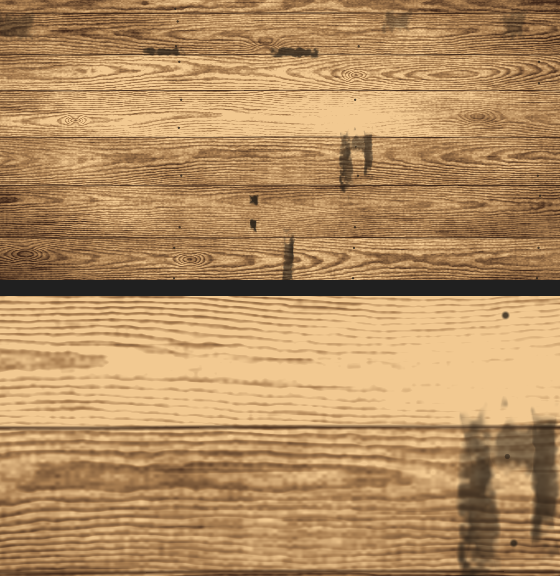
Top: the whole. Bottom: its middle third, enlarged.
This texture is drawn by a WebGL 1 fragment shader. Its source:

```glsl
precision highp float;
uniform vec2 u_resolution;

// Lengths are in canvas heights; the canvas is two units wide.
const vec3 SEAMS_LOW = vec3(0.151, 0.338, 0.510);
const vec3 SEAMS_HIGH = vec3(0.677, 0.805, 0.953);
const float SEAM_WIDTH = 0.0042;
const float RINGS_PER_UNIT = 125.0;
const float RING_CONTRAST = 0.46;
const float BASE_TONE = 0.97;
const float PLANK_CONTRAST = 0.09;
const float WEATHERING = 0.40;
const float VIGNETTE = 0.42;
const float MID_TONE = 0.62;
const vec3 DARK_WOOD = vec3(0.25, 0.155, 0.10);
const vec3 MID_WOOD = vec3(0.67, 0.50, 0.32);
const vec3 LIGHT_WOOD = vec3(0.95, 0.79, 0.57);
const vec3 SEAM_COLOR = vec3(0.20, 0.12, 0.075);
const vec3 STAIN_COLOR = vec3(0.15, 0.12, 0.09);

// Knots: centre and radius
const vec3 KNOT_LEFT = vec3(0.09, 0.095, 0.032);
const vec3 KNOT_LOW = vec3(0.68, 0.072, 0.024);
const vec3 KNOT_RIGHT = vec3(1.71, 0.580, 0.030);
const vec3 KNOT_EYE = vec3(0.27, 0.570, 0.016);
const vec3 KNOT_SMALL = vec3(1.27, 0.730, 0.018);
const vec3 KNOT_TOP = vec3(0.95, 0.840, 0.026);

// Stains: centre and half size
const vec4 DRIP_WIDE = vec4(1.238, 0.425, 0.023, 0.100);
const vec4 DRIP_THIN = vec4(1.315, 0.450, 0.015, 0.080);
const vec4 DRIP_LINK = vec4(1.275, 0.485, 0.050, 0.030);
const vec4 DRIP_LOW = vec4(1.030, 0.070, 0.018, 0.090);
const vec4 HOLE_UPPER = vec4(0.905, 0.287, 0.016, 0.017);
const vec4 HOLE_LOWER = vec4(0.903, 0.194, 0.012, 0.019);
const vec4 SCORCH_LEFT = vec4(0.590, 0.815, 0.065, 0.013);
const vec4 SCORCH_MID = vec4(1.060, 0.812, 0.090, 0.016);
const vec4 SMUDGE_MID = vec4(1.420, 0.922, 0.045, 0.035);
const vec4 SMUDGE_RIGHT = vec4(1.830, 0.910, 0.040, 0.045);
const vec4 SMUDGE_LEFT = vec4(0.050, 0.905, 0.070, 0.045);

float hash(vec2 p) {
  p = fract(p * vec2(0.1031, 0.1137));
  p += dot(p, p.yx + 33.33);
  return fract((p.x + p.y) * p.x * 17.0);
}

float noise(vec2 p) {
  vec2 i = floor(p), f = fract(p);
  f = f * f * (3.0 - 2.0 * f);
  vec2 e = vec2(0.0, 1.0);
  return mix(mix(hash(i), hash(i + e.yx), f.x),
             mix(hash(i + e.xy), hash(i + e.yy), f.x), f.y);
}

// Bends the rings round a knot (x) and darkens its core (y)
vec2 knot(vec2 p, vec3 k, vec2 edges) {
  vec2 e = (p - k.xy) / (k.z * vec2(2.0, 1.0));
  float r2 = dot(e, e);
  float inside = step(edges.x, k.y) * step(k.y, edges.y);
  return inside * vec2(4.0 * exp(-r2), exp(-5.0 * r2));
}

// Ragged patch of stain
float stain(vec2 p, vec4 s) {
  vec2 q = abs(p - s.xy) / s.zw;
  float ragged = noise(p * vec2(70.0, 28.0)) + 0.5 * noise(p * 130.0) - 0.75;
  return 1.0 - smoothstep(0.55, 1.15, max(q.x, q.y) + 0.7 * ragged);
}

void main() {
  vec2 uv = gl_FragCoord.xy / u_resolution;
  vec2 p = uv * vec2(2.0, 1.0);

  // Plank number and its lower and upper edge
  float y = p.y + 0.004 * (noise(vec2(p.x * 4.0, 3.0)) - 0.5);
  vec3 low = step(SEAMS_LOW, vec3(y)), high = step(SEAMS_HIGH, vec3(y));
  float id = dot(low + high, vec3(1.0));
  vec3 under = max(low * SEAMS_LOW, high * SEAMS_HIGH);
  vec3 over = min(mix(SEAMS_LOW, vec3(1.03), low), mix(SEAMS_HIGH, vec3(1.03), high));
  vec2 edges = vec2(max(under.x, max(under.y, under.z)), min(over.x, min(over.y, over.z)));
  if (id < 0.5) edges.x = -0.03;

  // Growth rings: a slice through a slender cone of wavering depth
  vec2 g = p + vec2(id * 13.7, id * 5.3);
  float heart = mix(edges.x, edges.y, 0.3 + 0.4 * hash(vec2(id, 7.0)));
  float across = 1.3 * (p.y - heart) + 0.035 * (noise(vec2(g.x * 2.2, id)) - 0.5);
  float depth = 0.008 + 0.13 * noise(vec2(g.x * 1.4, id + 0.5));
  float rings = RINGS_PER_UNIT * length(vec2(across, depth));
  rings += 1.3 * noise(g * vec2(4.5, 20.0)) + 0.4 * noise(g * vec2(18.0, 55.0));
  rings += 0.25 * noise(g * vec2(60.0, 90.0));
  vec2 knots = knot(p, KNOT_LEFT, edges) + knot(p, KNOT_LOW, edges)
             + knot(p, KNOT_RIGHT, edges) + knot(p, KNOT_EYE, edges)
             + knot(p, KNOT_SMALL, edges) + knot(p, KNOT_TOP, edges);
  float phase = fract(rings - knots.x);
  float lateWood = smoothstep(0.2, 0.7, phase) * (1.0 - smoothstep(0.74, 1.0, phase));
  lateWood *= 0.3 + 0.9 * noise(g * vec2(2.5, 14.0));

  // Fibres, pores, saw marks and broad weathering
  float fibre = noise(g * vec2(26.0, 210.0)) - 0.5;
  float pores = noise(g * vec2(170.0, 230.0)) - 0.5;
  float saw = noise(g * vec2(120.0, 7.0)) - 0.5;
  float weather = noise(g * vec2(1.7, 6.0)) + 0.5 * noise(g * vec2(6.0, 15.0)) - 0.75;
  float cracks = smoothstep(0.78, 0.95, noise(g * vec2(7.0, 120.0)));
  vec2 c = 2.0 * uv - vec2(1.0, 1.12);
  float tone = BASE_TONE + PLANK_CONTRAST * cos((id - 3.5) * 1.4);
  tone -= VIGNETTE * dot(c * c, vec2(0.5, 0.6));
  tone += 0.22 * fibre + 0.22 * pores + 0.06 * saw + WEATHERING * weather;
  tone -= RING_CONTRAST * lateWood + 0.22 * cracks + 0.25 * knots.y;
  vec3 color = mix(DARK_WOOD, MID_WOOD, clamp(tone / MID_TONE, 0.0, 1.0));
  color = mix(color, LIGHT_WOOD, clamp((tone - MID_TONE) / (1.0 - MID_TONE), 0.0, 1.0));

  // Seams between planks, fainter in places
  float gap = min(y - edges.x, edges.y - y);
  float seam = 1.0 - smoothstep(0.0, SEAM_WIDTH, gap);
  color = mix(color, SEAM_COLOR, seam * (0.4 + 0.55 * noise(vec2(p.x * 9.0, id))));

  // Stains
  float dark = max(max(stain(p, DRIP_WIDE), stain(p, DRIP_THIN)), stain(p, DRIP_LOW));
  dark = max(dark, 0.7 * stain(p, DRIP_LINK)) * (0.5 + 0.4 * noise(p * vec2(45.0, 18.0)));
  dark = max(dark, 0.9 * max(stain(p, HOLE_UPPER), stain(p, HOLE_LOWER)));
  dark = max(dark, 0.75 * max(stain(p, SCORCH_LEFT), stain(p, SCORCH_MID)));
  float smudge = max(stain(p, SMUDGE_MID), max(stain(p, SMUDGE_RIGHT), stain(p, SMUDGE_LEFT)));
  dark = max(dark, 0.4 * smudge);

  // Nail holes in three columns, some missing
  for (int i = 0; i < 6; i++) {
    float n = float(i), jitter = hash(vec2(n + 2.0, id + 11.0));
    vec2 nail = vec2(0.60 + 0.64 * mod(n, 3.0) + 0.05 * jitter,
                     mix(edges.x, edges.y, n < 2.5 ? 0.2 : 0.8));
    float hole = 1.0 - smoothstep(0.002, 0.006, length(p - nail));
    dark = max(dark, 0.8 * hole * step(0.4, jitter));
  }
  gl_FragColor = vec4(mix(color, STAIN_COLOR, dark), 1.0);
}
```
